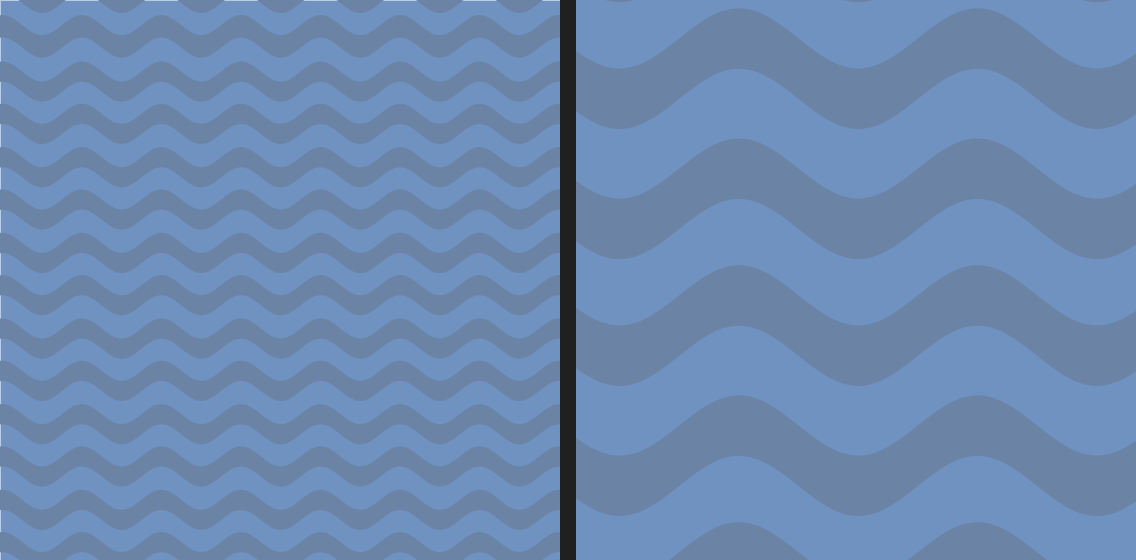
Left: the whole. Right: its middle third, enlarged.
Write a WebGL 1 fragment shader that draws this pattern.

```glsl
precision highp float;

uniform vec2 u_resolution;

const float TAU = 6.2831853;
const float BAND_COUNT = 14.0;

// Antialiased coverage: 1 where the signed distance is positive
float coverage(float distance, float pixel) {
    return clamp(0.5 + distance / pixel, 0.0, 1.0);
}

// Vertical displacement (x) and slope (y) of the shared wave
vec2 waveAt(float x, float period, float amplitude, float troughX) {
    float phase = TAU * (x - troughX) / period;
    return vec2(cos(phase), -sin(phase) * TAU / period) * amplitude;
}

// Strip between two depths, following a curve of the given slope
float strip(float depth, float upper, float lower, float slope, float pixel) {
    float inside = min(depth - upper, lower - depth);
    return coverage(inside * inversesqrt(1.0 + slope * slope), pixel);
}

// Stacked wavy bands with slightly uneven spacing
float wavyBands(float depth, float slope, float pitch, float thickness, float pixel) {
    float mask = 0.0;
    for (float i = 0.0; i < BAND_COUNT; i++) {
        float row = i - 1.0;
        float unevenness = (mod(i, 2.0) - 0.5) * -0.001;
        float upper = 0.0508 + row * pitch + unevenness;
        float lower = upper + thickness;

        // The two topmost bands sit higher, the second one is thicker
        upper -= 0.0055 * step(row, 0.5);
        lower -= 0.0013 * step(row, 0.5) + 0.0042 * step(row, -0.5);
        mask = max(mask, strip(depth, upper, lower, slope, pixel));
    }
    return mask;
}

void main() {
    vec2 uv = gl_FragCoord.xy / u_resolution;
    float pixel = 1.0 / min(u_resolution.x, u_resolution.y);
    float depth = 1.0 - uv.y;

    vec3 lightBlue = vec3(0.435, 0.573, 0.753);
    vec3 slateBlue = vec3(0.418, 0.512, 0.643);
    vec3 paleEdge = vec3(0.85, 0.89, 0.94);

    // Light ground with a pale hairline along the left and top edges
    float hairline = coverage(0.0013 - min(uv.x, depth), pixel);
    vec3 color = mix(lightBlue, paleEdge, hairline);

    // Dark waves over the ground
    vec2 wave = waveAt(uv.x, 0.14206, 0.0179, 0.5013);
    float bands = wavyBands(depth - wave.x, wave.y, 0.07647, 0.036, pixel);
    color = mix(color, slateBlue, bands);

    gl_FragColor = vec4(color, 1.0);
}
```
